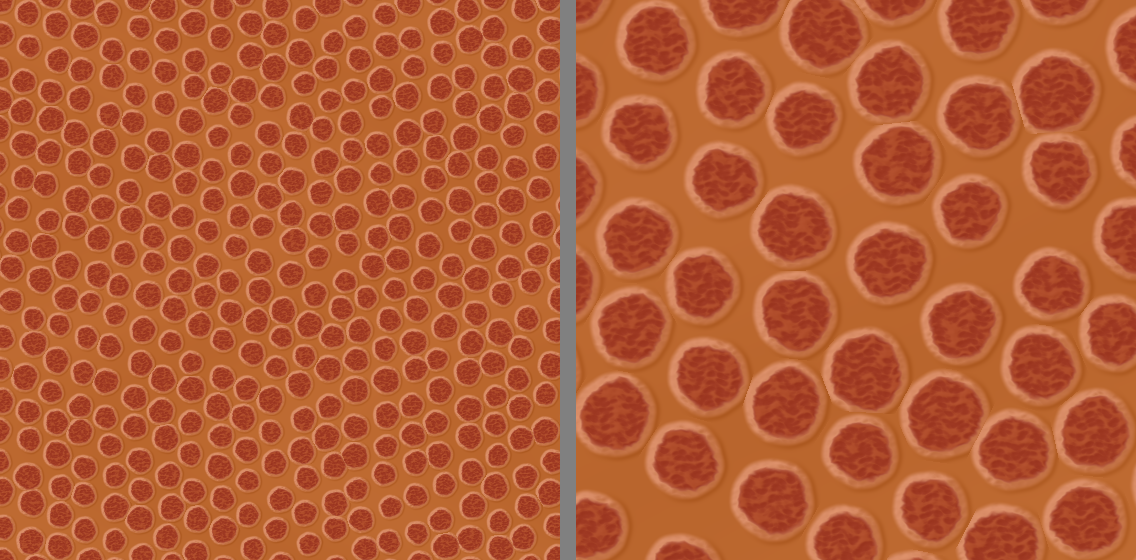
Left: the whole. Right: its middle third, enlarged.
Write a WebGL 1 fragment shader that draws this texture.

```glsl
precision highp float;
uniform vec2 u_resolution;

const vec2 PEBBLE_DENSITY = vec2(20.4, 17.6);
const vec2 LIGHT_DIR = vec2(-0.86, 0.51);
const vec3 ORANGE = vec3(0.737, 0.407, 0.185);
const vec3 RED_DARK = vec3(0.622, 0.222, 0.135);
const vec3 RED_LIGHT = vec3(0.688, 0.298, 0.165);
const vec3 ROSE = vec3(0.71, 0.36, 0.27);
const vec3 RIM_TAN = vec3(0.765, 0.445, 0.27);
const vec3 RIM_PALE = vec3(0.855, 0.555, 0.405);

vec2 hash2(vec2 p) {
  vec2 k = vec2(dot(p, vec2(127.1, 311.7)), dot(p, vec2(269.5, 183.3)));
  return fract(sin(k) * 43758.55);
}

// Distance to the nearest scattered point, in cell units
float cellular(vec2 p) {
  vec2 base = floor(p);
  float nearest = 4.0;
  for (int j = -1; j <= 1; j++) {
    for (int i = -1; i <= 1; i++) {
      vec2 cell = base + vec2(float(i), float(j));
      vec2 d = cell + hash2(cell) - p;
      nearest = min(nearest, dot(d, d));
    }
  }
  return sqrt(nearest);
}

// Two cellular layers give short, mostly level squiggles
float grain(vec2 p) {
  vec2 bent = p + vec2(0.0, 0.0010) * sin(p.x * 330.0);
  return 0.6 * cellular(bent * vec2(115.0, 215.0))
       + 0.4 * cellular(bent * vec2(190.0, 290.0) + 37.0);
}

// Slow bending of the packed columns
vec2 bend(vec2 p) {
  return 0.024 * sin(p.yx * vec2(4.7, 5.6) + vec2(0.6, 2.1))
       + 0.004 * sin(p.yx * vec2(15.0, 17.0) + vec2(3.0, 1.2));
}

// Maps a point of the straight columns back to the canvas
vec2 unbend(vec2 q) {
  vec2 p = q - bend(q);
  p = q - bend(p);
  return q - bend(p);
}

// Staggered, jittered columns: xy = offset from centre, z = border gap, w = seed
vec4 nearestPebble(vec2 p, vec2 density, float jitter) {
  vec2 q = (p + bend(p)) * density;
  vec4 pebble = vec4(0.0);
  float first = 9.0;
  float second = 9.0;
  for (int i = -1; i <= 1; i++) {
    float column = floor(q.x) + float(i);
    float stagger = 0.5 * mod(column, 2.0);
    for (int j = -1; j <= 1; j++) {
      vec2 cell = vec2(column, floor(q.y - stagger) + float(j));
      vec2 shift = (hash2(cell) - 0.5) * jitter;
      vec2 centre = unbend((cell + vec2(0.5, 0.5 + stagger) + shift) / density);
      float d = length(p - centre);
      if (d < first) {
        second = first;
        first = d;
        pebble.xy = p - centre;
        pebble.w = hash2(cell + 71.0).x;
      } else {
        second = min(second, d);
      }
    }
  }
  pebble.z = 0.5 * (second - first);
  return pebble;
}

// Uneven outline as layered sines around the centre
float outline(float angle, float seed) {
  float phase = seed * 40.0;
  return 0.0008 * sin(2.0 * angle + phase) + 0.0006 * sin(3.0 * angle + phase * 1.7)
       + 0.0005 * sin(5.0 * angle - phase) + 0.0002 * sin(11.0 * angle + phase);
}

// 1 inside a signed distance, with a soft edge of at least one pixel
float inside(float distance, float softness) {
  float w = max(softness, 0.75 / u_resolution.y);
  return smoothstep(-w, w, distance);
}

void main() {
  vec2 p = gl_FragCoord.xy / u_resolution.y;
  vec4 pebble = nearestPebble(p, PEBBLE_DENSITY, 0.26);
  float d = length(pebble.xy);
  vec2 dir = pebble.xy / max(d, 0.0001);
  float wobble = outline(atan(dir.y, dir.x), pebble.w);
  float facing = dot(dir, LIGHT_DIR);

  float speckle = grain(p);
  float relief = speckle - grain(p + LIGHT_DIR * 0.002);
  float coreRadius = 0.0191 + 0.0046 * (pebble.w - 0.5) + wobble;
  float core = coreRadius + 0.003 * (speckle - 0.45) - d;
  float rimWidth = 0.0049 + 0.0008 * facing - 0.4 * wobble;
  float rim = min(coreRadius + rimWidth - d, pebble.z + 0.0008);

  // Smooth ground with a faint shadow at the far side of each rim
  float shade = exp(-pow((rim + 0.0016) / 0.0018, 2.0)) * smoothstep(0.3, -0.8, facing);
  vec3 colour = ORANGE + 0.010 * sin(p.x * 9.0 + 3.0 * sin(p.y * 7.0)) - 0.05 * shade;

  // Raised rim, pale on the lit side
  float lit = smoothstep(-0.6, 0.6, facing + 1.3 * (speckle - 0.47));
  vec3 rimColour = mix(RIM_TAN, RIM_PALE, lit) + 0.05 * relief;
  colour = mix(colour, rimColour, inside(rim, 0.0019));

  // Rough red top with a thin rose edge
  vec3 top = mix(RED_DARK, RED_LIGHT, smoothstep(0.30, 0.64, speckle)) + 0.05 * relief;
  colour = mix(colour, ROSE, inside(core + 0.0007, 0.0013));
  colour = mix(colour, top, inside(core, 0.0016));
  gl_FragColor = vec4(colour, 1.0);
}
```
